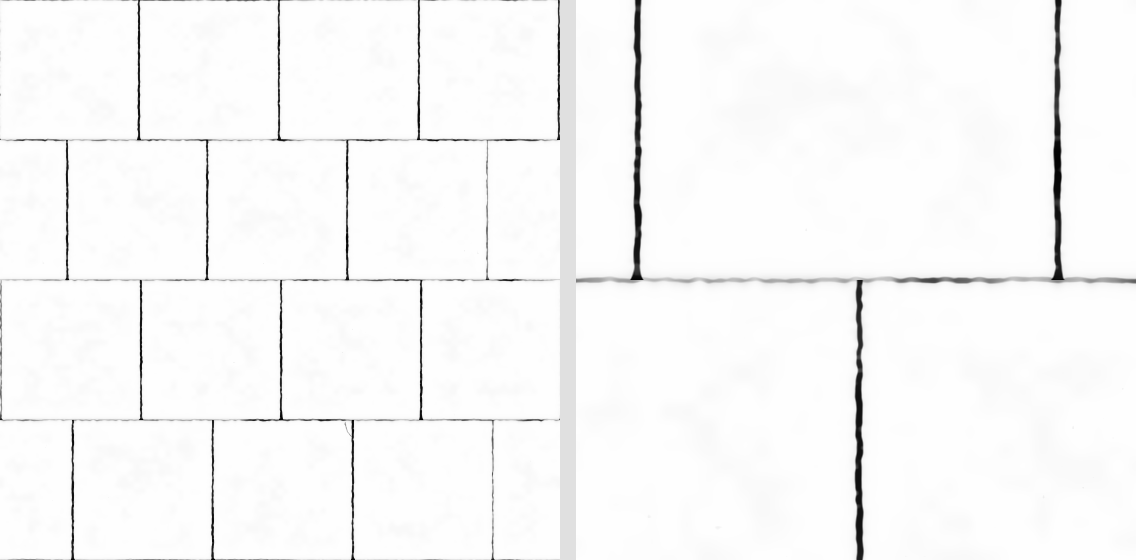
Left, the full canvas; right, a detail of the centre.
Give the GLSL for this texture map, as a WebGL 2 fragment shader.

```glsl
#version 300 es
precision highp float;
// Near-white square tiles in a running bond, four rows of four, with thin dark joints.
// Distances to the nearest bed and upright joint are roughened with wrapping value
// noise, then inked over a faintly mottled face with a soft halo.

uniform vec2 u_resolution;
out vec4 fragColor;

float hash(vec2 p) {
    return fract(sin(dot(p, vec2(127.1, 311.7))) * 43758.5453);
}

// Value noise with a whole number of cells across the canvas, so it wraps
float noise(vec2 uv, vec2 cells) {
    vec2 p = uv * cells;
    vec2 i = floor(p);
    vec2 f = fract(p);
    f = f * f * (3.0 - 2.0 * f);
    vec2 a = mod(i, cells);
    vec2 b = mod(i + 1.0, cells);
    return mix(mix(hash(a), hash(vec2(b.x, a.y)), f.x),
               mix(hash(vec2(a.x, b.y)), hash(b), f.x), f.y);
}

// Soft-edged coverage of a line with the given half width
float ink(float dist, float halfWidth, float pixel) {
    float soft = max(0.0007, 0.6 * pixel);
    return 1.0 - smoothstep(halfWidth - soft, halfWidth + soft, dist);
}

float segment(vec2 p, vec2 a, vec2 b) {
    vec2 ab = b - a;
    return length(p - a - ab * clamp(dot(p - a, ab) / dot(ab, ab), 0.0, 1.0));
}

void main() {
    vec2 uv = gl_FragCoord.xy / u_resolution;
    float pixel = 1.0 / min(u_resolution.x, u_resolution.y);

    // Running bond: even rows shift by half a tile, each row slightly off
    float row = floor(uv.y * 4.0);
    float even = 1.0 - mod(row, 2.0);
    float drift = (row < 1.5 ? 0.5 : -0.5) * mix(0.016, 0.04, even);
    float x = uv.x * 4.0 - 0.5 * even - drift;
    float joint = mod(floor(x + 0.5), 4.0);
    float toJoint = (fract(x + 0.5) - 0.5) / 4.0;
    float toBed = (fract(uv.y * 4.0 + 0.5) - 0.5) / 4.0;
    float aboveBed = fract(uv.y * 4.0) / 4.0;

    // Wear: fine grain, and longer patches along each joint
    float grain = noise(uv, vec2(260.0));
    float alongX = noise(vec2(uv.x, 0.5 + floor(uv.y * 4.0 + 0.5) / 4.0), vec2(150.0, 8.0));
    float patchX = noise(vec2(uv.x, 0.5 + floor(uv.y * 4.0 + 0.5) / 4.0), vec2(22.0, 12.0));
    vec2 jointKey = vec2((joint + 0.5) / 4.0, uv.y);
    float alongY = noise(jointKey, vec2(16.0, 130.0));
    float patchY = noise(jointKey, vec2(12.0, 28.0));

    // Upright joints: mostly black, one per row worn thin, with a knot at the foot
    float worn = row < 2.5 && abs(joint - 3.0 * even) < 0.5 ? 1.0 : 0.0;
    float knot = exp(-aboveBed / 0.003);
    float uprightDist = abs(toJoint + 0.0012 * (alongY - 0.5));
    float uprightWidth = mix(0.0013, 0.0021, patchY) + 0.0007 * (grain - 0.5)
                       - 0.0005 * worn + 0.0024 * knot;
    float uprightInk = mix(0.8 + 0.2 * patchY, 0.3 + 0.35 * alongY, worn);
    uprightInk *= 0.82 + 0.18 * smoothstep(0.1, 0.4, grain);
    uprightInk = mix(uprightInk, 1.0, knot);
    float upright = uprightInk * ink(uprightDist, uprightWidth, pixel);

    // Bed joints: thinner, grey and broken, faintest at the canvas edge
    float edgeBed = min(uv.y, 1.0 - uv.y) < 0.1 ? 0.6 : 1.0;
    float bedDist = abs(toBed + 0.0016 * (alongX - 0.5));
    float bedWidth = 0.0010 + 0.0007 * patchX + 0.0008 * (grain - 0.5);
    float bedInk = edgeBed * (0.22 + 0.65 * smoothstep(0.3, 0.9, patchX))
                 * (0.55 + 0.6 * alongX);
    float bed = clamp(bedInk, 0.0, 1.0) * ink(bedDist, bedWidth, pixel);

    // One small chipped corner, a bent hairline crack
    vec2 bend = uv + 0.0012 * (vec2(grain, alongX) - 0.5);
    float crackDist = min(segment(bend, vec2(0.616, 0.246), vec2(0.620, 0.229)),
                          segment(bend, vec2(0.620, 0.229), vec2(0.628, 0.220)));
    float crack = (0.25 + 0.35 * grain) * ink(crackDist, 0.0008, pixel);

    // Tile face: faint cloudy mottling, strongest mid-tile, and rare pale specks
    float cloud = noise(uv, vec2(36.0)) * 0.6 + noise(uv, vec2(90.0)) * 0.4;
    float inner = smoothstep(0.005, 0.05, min(abs(toJoint), abs(toBed)));
    float speck = smoothstep(0.965, 1.0, noise(uv, vec2(170.0)))
                * step(0.8, noise(uv, vec2(19.0)));
    vec3 face = vec3(0.995 - 0.018 * inner * smoothstep(0.45, 0.9, cloud) - 0.05 * speck);

    // Soft grey halo beside the joints
    float halo = 0.14 * (0.4 + grain) * (1.0 - 0.4 * worn) * exp(-uprightDist / 0.0022)
               + 0.13 * edgeBed * (0.4 + alongX) * exp(-bedDist / 0.0022);

    vec3 jointColor = vec3(0.01);
    float cover = 1.0 - (1.0 - upright) * (1.0 - bed) * (1.0 - crack);
    vec3 color = mix(face * (1.0 - halo), jointColor, cover);
    fragColor = vec4(color, 1.0);
}
```
